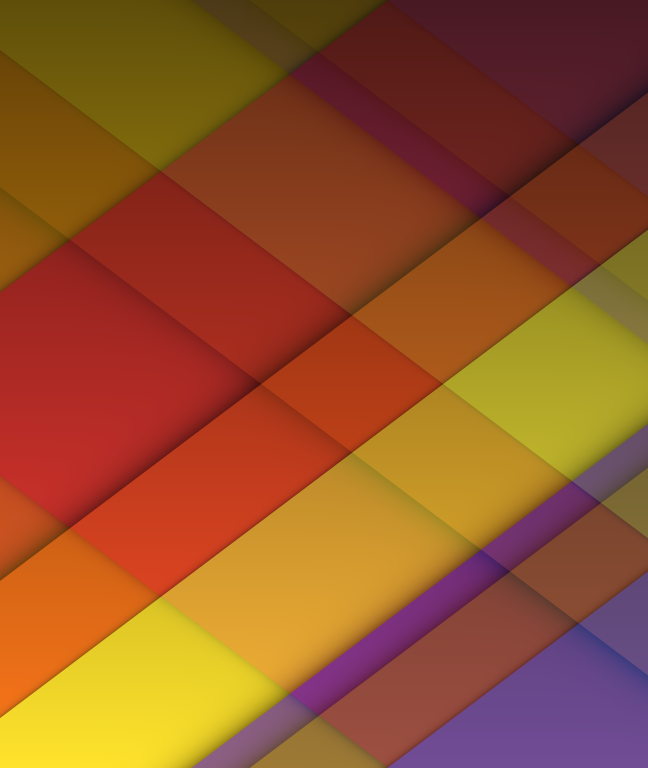
Reproduce this background procedurally as a WebGL 1 fragment shader.

```glsl
precision highp float;
// Overlapping diagonal sheets of coloured paper with soft cast shadows.
// One stack of sheets climbs to the right; its vertical mirror is blended
// over it as a translucent layer, and the whole darkens towards the top.

uniform vec2 u_resolution;

// Lays a sheet where d > 0; its edge shades what lies underneath.
vec3 laySheet(vec3 below, vec3 paper, float d, float spread, float depth) {
  float aa = 0.8 / u_resolution.y;
  below *= 1.0 - depth * exp(min(d, 0.0) / spread);
  return mix(below, paper, smoothstep(-aa, aa, d));
}

// Stack of sheets along one diagonal, from the near corner outwards.
vec3 sheetStack(float along) {
  vec3 color = vec3(1.0, 0.78, 0.047);                                                  // gold
  color = laySheet(color, vec3(1.0, 0.24, 0.21), along - 0.3815, 0.009, 0.45);          // red
  color = laySheet(color, vec3(1.0, 0.34, 0.125), along - 0.7565, 0.021, 0.65);         // orange
  color = laySheet(color, vec3(1.0, 0.94, 0.225), along - 0.935, 0.004, 0.5);           // yellow
  color = laySheet(color, vec3(0.37, 0.21, 0.745), along - 1.188, 0.018, 0.55);         // purple
  color = laySheet(color, vec3(0.45, 0.345, 0.275), along - 1.245, 0.018, 0.55);        // brown
  color = laySheet(color, vec3(0.2, 0.325, 0.745), along - 1.380, 0.005, 0.5);          // violet
  return color;
}

void main() {
  vec2 uv = gl_FragCoord.xy / u_resolution;
  float across = 0.636 * uv.x;

  vec3 rising = sheetStack(1.0 - uv.y + across);
  vec3 falling = sheetStack(uv.y + across);
  vec3 color = mix(rising, falling, 0.3);

  // Light fades from the bottom to the top.
  color *= mix(1.0, 0.37, uv.y);
  gl_FragColor = vec4(color, 1.0);
}
```
